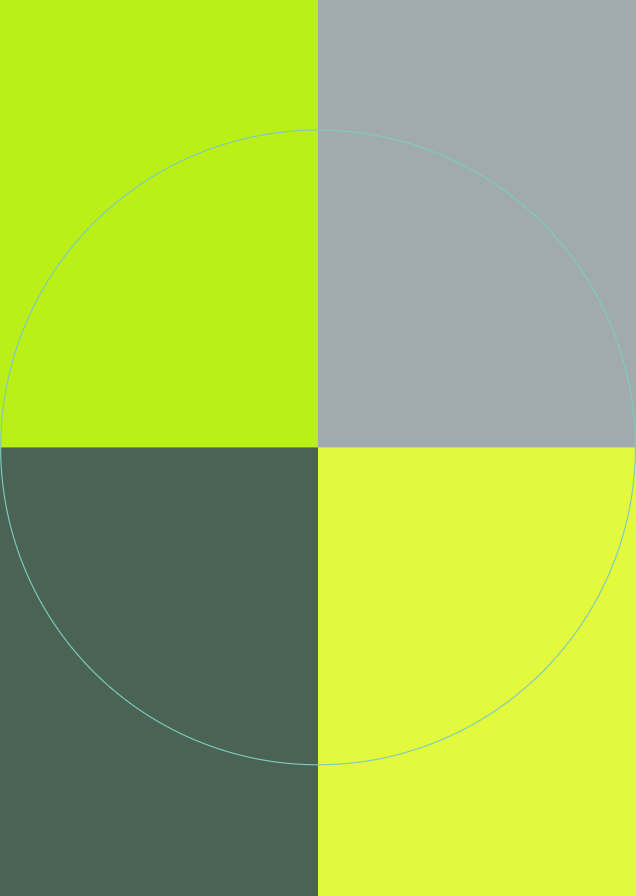
A Shadertoy shader for this background:

```glsl
// Four flat colour quadrants crossed by a thin aqua circle that spans the width.

// Antialiased step: 0 below the edge, 1 above it, one pixel wide.
float edge(float dist, float pixel) {
    return clamp(dist / pixel + 0.5, 0.0, 1.0);
}

void mainImage(out vec4 fragColor, in vec2 fragCoord) {
    // Centred coordinates in units of the canvas width
    float pixel = 1.0 / iResolution.x;
    vec2 p = (fragCoord - 0.5 * iResolution.xy) * pixel;
    p.y -= 0.0009;

    // Quadrants
    vec3 lime = vec3(0.73, 0.94, 0.09);
    vec3 silver = vec3(0.63, 0.67, 0.68);
    vec3 forest = vec3(0.29, 0.39, 0.33);
    vec3 lemon = vec3(0.89, 0.975, 0.24);
    float right = edge(p.x, pixel);
    float top = edge(p.y, pixel);
    vec3 color = mix(mix(forest, lemon, right), mix(lime, silver, right), top);

    // Hairline circle: pixel coverage of a thin ring
    float ringDist = length(p) - 0.499;
    float halfWidth = 0.0009;
    float ring = edge(ringDist + halfWidth, pixel) - edge(ringDist - halfWidth, pixel);
    color = mix(color, vec3(0.48, 0.80, 0.75), ring);

    fragColor = vec4(color, 1.0);
}
```
